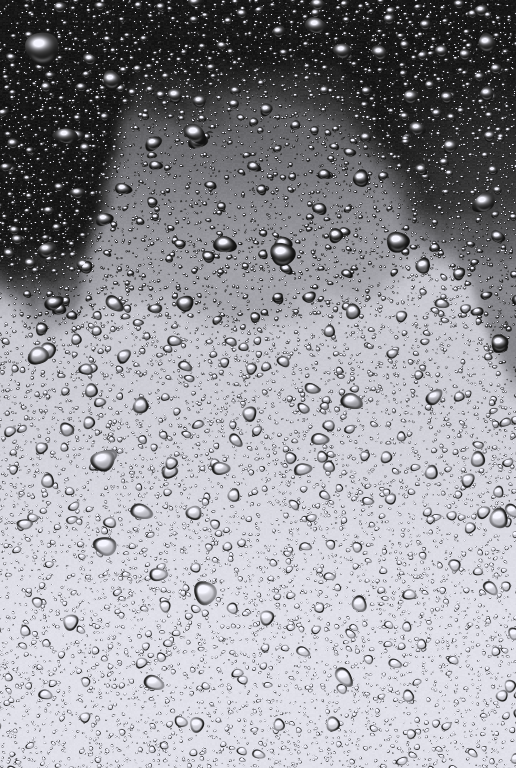
Reproduce this texture procedurally as a WebGL 2 fragment shader.

```glsl
#version 300 es
precision highp float;
// Rain drops on a window pane, with dark blurred trees above a pale sky.
uniform vec2 u_resolution;
out vec4 fragColor;

vec3 hash3(vec2 c) {
  vec3 k = vec3(dot(c, vec2(127.1, 311.7)), dot(c, vec2(269.5, 183.3)), dot(c, vec2(419.2, 371.9)));
  return fract(sin(k) * 43758.55);
}

float bump(float x, float center, float width) {
  float t = (x - center) / width;
  return exp(-t * t);
}

// Layered sines that roughen the outline of the trees.
float foliage(vec2 p) {
  float sum = 0.0, amp = 0.5;
  for (int i = 0; i < 4; i++) {
    sum += amp * sin(p.x + 1.7 * sin(p.y)) * cos(p.y * 1.1 + 0.6);
    p = mat2(1.5, 1.1, -1.1, 1.5) * p + 2.3;
    amp *= 0.55;
  }
  return sum;
}

// Blurred scenery: dark canopy, grey haze, pale sky.
float scenery(vec2 p) {
  float depth = 1.0 - p.y;
  float rough = foliage(p * 30.0) * 0.022;
  float canopy = 0.145 + 0.23 * smoothstep(0.185, 0.09, p.x)
               + 0.17 * smoothstep(0.43, 0.58, p.x) - 0.02 * bump(p.x, 0.35, 0.08);
  float horizon = 0.385 + 0.05 * bump(p.x, 0.075, 0.04) + 0.04 * bump(p.x, 0.32, 0.08)
                - 0.04 * bump(p.x, 0.56, 0.06) + 0.12 * smoothstep(0.60, 0.68, p.x);
  float haze = mix(0.38, 0.65, smoothstep(0.12, 0.38, depth));
  haze -= 0.12 * smoothstep(0.54, 0.66, p.x) + 0.10 * smoothstep(0.15, 0.05, p.x);
  float dark = 0.09 + 0.13 * smoothstep(0.45, 0.62, p.x) * smoothstep(0.05, 0.28, depth);
  float sky = mix(0.80, 0.89, smoothstep(0.38, 0.85, depth));
  float tone = mix(dark, haze, smoothstep(-0.065, 0.05, depth - canopy + rough));
  return mix(tone, sky, smoothstep(-0.03, 0.035, depth - horizon + rough));
}

// Lays one drop over the tone; "offset" runs from its center.
float addDrop(float tone, float back, vec2 offset, float radius, float stretch, vec3 seed) {
  vec2 q = offset / radius;
  if (dot(q, q) > 6.0) return tone;
  float turn = (seed.x - 0.5) * 1.6;
  vec2 s = mat2(cos(turn), sin(turn), -sin(turn), cos(turn)) * q;
  s *= vec2(1.0 / stretch, stretch);
  float angle = atan(s.y, s.x + 0.0001);
  float wobble = 0.07 * sin(2.0 * angle + seed.y * 6.3) + 0.06 * sin(3.0 * angle + seed.z * 6.3);
  float d = length(s) * (1.0 + wobble) - 1.0;
  float soft = 0.7 / (u_resolution.y * radius);
  float mask = smoothstep(soft, -soft, d);

  // Inside, the view is upside down: light on top, dark below.
  float clear = smoothstep(0.64, 0.91, back);
  float lens = mix(0.10, 0.30 + 0.5 * back, smoothstep(-0.75, 0.6, q.y - 0.2 * q.x));
  float body = mix(lens, back * 0.98, clear * 0.9);

  // Rim, thinner and more broken where the pane is pale.
  float rim = smoothstep(mix(-0.65, -0.42, clear), -0.12, d);
  float broken = 0.65 + 0.35 * sin(angle + seed.y * 6.3);
  float weight = mix(0.55, 0.95, smoothstep(0.1, 0.55, back)) * mix(1.0, broken, clear);
  body = mix(body, 0.06, rim * weight);

  // Highlights: a broad glint above and a thin crescent below.
  vec2 g = (q - vec2(-0.22, 0.32)) * vec2(1.7, 2.5);
  body += (0.95 - 0.6 * clear) * exp(-dot(g, g) * 1.3);
  body += 0.28 * (1.0 - clear) * bump(length(q), 0.72, 0.13) * smoothstep(0.2, 0.9, -q.y);
  return mix(tone, min(body, 0.97), mask);
}

void main() {
  vec2 p = gl_FragCoord.xy / u_resolution.y;
  float back = scenery(p);
  float tone = back + (hash3(floor(p * 500.0)).x - 0.5) * 0.05 * (1.0 - 0.65 * back);

  // Scattered drops, from fine spray to large beads.
  for (int i = 0; i < 10; i++) {
    float level = float(i);
    float cell = 0.0075 * pow(1.28, level);
    vec2 uv = p / cell + level * 17.3;
    uv.x += hash3(vec2(floor(uv.y), level)).x * 7.0;
    vec2 id = floor(uv);
    vec3 place = hash3(id + level * 31.7);
    vec3 seed = hash3(id + level * 13.1 + 71.3);
    float radius = 0.09 + 0.11 * seed.z * seed.z;
    vec2 center = 0.5 + (place.xy - 0.5) * (0.92 - 2.6 * radius);
    float chance = mix(0.36, 0.48, level / 9.0) + 0.14 * smoothstep(0.5, 0.1, back);
    if (place.z < chance) {
      float stretch = 1.0 + 0.25 * seed.y * seed.y;
      tone = addDrop(tone, back, (fract(uv) - center) * cell, radius * cell, stretch, seed);
    }
  }

  // The heaviest beads.
  tone = addDrop(tone, back, p - vec2(0.055, 0.937), 0.0215, 1.05, vec3(0.4, 0.2, 0.5));
  tone = addDrop(tone, back, p - vec2(0.086, 0.823), 0.0125, 1.25, vec3(0.6, 0.7, 0.1));
  tone = addDrop(tone, back, p - vec2(0.630, 0.736), 0.0135, 1.25, vec3(0.2, 0.4, 0.3));
  tone = addDrop(tone, back, p - vec2(0.368, 0.669), 0.0155, 1.06, vec3(0.3, 0.1, 0.8));
  tone = addDrop(tone, back, p - vec2(0.518, 0.685), 0.0140, 1.12, vec3(0.6, 0.3, 0.6));
  tone = addDrop(tone, back, p - vec2(0.134, 0.400), 0.0145, 1.04, vec3(0.7, 0.5, 0.2));
  tone = addDrop(tone, back, p - vec2(0.137, 0.289), 0.0135, 1.08, vec3(0.5, 0.9, 0.4));
  tone = addDrop(tone, back, p - vec2(0.267, 0.228), 0.0150, 0.90, vec3(0.4, 0.8, 0.7));

  vec3 coolTint = mix(vec3(1.0), vec3(0.99, 0.99, 1.03), smoothstep(0.1, 0.5, tone));
  fragColor = vec4(clamp(tone * coolTint, 0.0, 1.0), 1.0);
}
```
